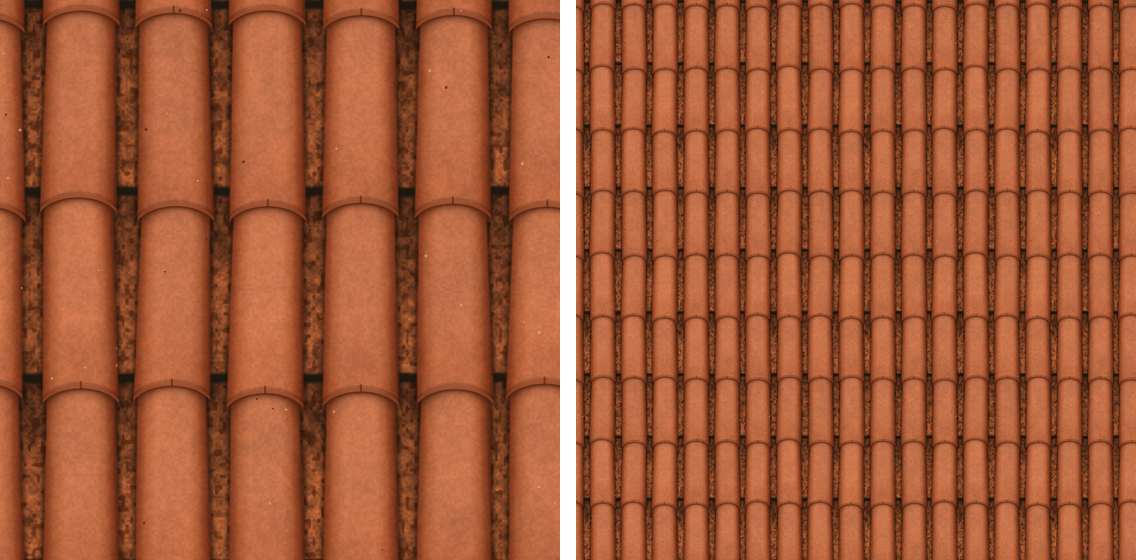
Left, the tile; right, the same tile 3 across and 3 down.
Write a Shadertoy shader that draws this texture.

```glsl
// Clay barrel roof tiles: overlapping rounded columns with speckled gutters between them.
#define COLUMNS 6.0
#define ROWS 3.0
#define TILE_LENGTH 2.0     // in column widths
#define TOP_HALF 0.368      // half width of a tile at its upper end
#define RIM_HALF 0.412      // half width of a tile at its rim
#define RIM_HEIGHT 0.17     // offset of the rim crown in its row
#define RIM_DROP 0.27       // fall of the rim from crown to sides
#define LIP 0.045           // thickness of the rim
#define JITTER vec2(0.055, 0.11)
#define GRAIN 0.10

const vec3 CLAY_LIGHT = vec3(0.775, 0.45, 0.298);
const vec3 CLAY_MID = vec3(0.67, 0.35, 0.20);
const vec3 CLAY_SIDE = vec3(0.52, 0.23, 0.12);
const vec3 CLAY_DARK = vec3(0.31, 0.13, 0.06);
const vec3 GRIT = vec3(0.86, 0.68, 0.52);
const vec3 GUTTER = vec3(0.53, 0.28, 0.15);
const vec3 GAP = vec3(0.10, 0.085, 0.055);

float hash(vec2 p) {
    vec3 q = fract(p.xyx * 0.1031);
    q += dot(q, q.yzx + 33.33);
    return fract((q.x + q.y) * q.z);
}

// Value noise with a whole number of cells across the canvas
float noise(vec2 uv, vec2 cells) {
    vec2 p = uv * cells, i = floor(p), f = fract(p);
    f = f * f * (3.0 - 2.0 * f);
    vec2 a = mod(i, cells), b = mod(i + 1.0, cells);
    return mix(mix(hash(a), hash(vec2(b.x, a.y)), f.x),
               mix(hash(vec2(a.x, b.y)), hash(b), f.x), f.y);
}

// Crown position of one rim, wrapped over the grid
vec2 rimCrown(float column, float row) {
    vec2 id = vec2(mod(column, COLUMNS), mod(row, ROWS)) + 7.0;
    vec2 shift = vec2(hash(id), hash(id + 31.0)) - 0.5;
    return vec2(column + 0.86, row * TILE_LENGTH + RIM_HEIGHT) + shift * JITTER;
}

// Signed distance below the arched rim line
float belowRim(vec2 p, vec2 crown) {
    float s = min(abs(p.x - crown.x) / (RIM_HALF + 0.03), 1.0);
    return p.y - crown.y - RIM_DROP * (1.0 - sqrt(1.0 - 0.96 * s * s));
}

// Sparse round marks: x is coverage, y a random value
vec2 specks(vec2 uv, float cells, float density) {
    vec2 p = uv * cells, id = mod(floor(p), cells);
    vec2 center = 0.25 + 0.5 * vec2(hash(id + 3.0), hash(id + 57.0));
    float radius = mix(0.06, 0.14, hash(id + 91.0));
    float present = step(hash(id + 131.0), density);
    float disc = 1.0 - smoothstep(radius * 0.4, radius, length(fract(p) - center));
    return vec2(present * disc, hash(id + 17.0));
}

void mainImage(out vec4 fragColor, in vec2 fragCoord) {
    vec2 uv = fragCoord / iResolution.xy;
    vec2 p = vec2(uv.x * COLUMNS, (1.0 - uv.y) * ROWS * TILE_LENGTH);
    float soft = max(0.014, COLUMNS / iResolution.x);
    float fine = noise(uv, vec2(230.0)) - 0.5;
    float mottle = noise(uv, vec2(72.0)) - 0.5;
    float cloud = noise(uv, vec2(18.0, 14.0)) - 0.5;

    // Find the tile: it hangs between an upper and a lower rim
    float column = floor(p.x - 0.36);
    float row = floor((p.y - RIM_HEIGHT) / TILE_LENGTH + 0.5);
    if (belowRim(p, rimCrown(column, row)) < 0.0) row -= 1.0;
    vec2 upper = rimCrown(column, row), lower = rimCrown(column, row + 1.0);
    float below = belowRim(p, upper), above = -belowRim(p, lower);
    float along = clamp(below / (below + above), 0.0, 1.0);
    float x = p.x - mix(upper.x, lower.x, along);
    float halfWidth = mix(TOP_HALF, RIM_HALF, along) + 0.012 * cloud;
    float edge = abs(x) - halfWidth;
    float tone = hash(vec2(mod(column, COLUMNS), mod(row, ROWS)) + 73.0) - 0.5;

    // Rounded clay body
    float side = (abs(x) + 0.05 * x) / halfWidth + 0.12 * cloud;
    vec3 clay = mix(CLAY_LIGHT, CLAY_MID, smoothstep(0.40, 0.84, side));
    clay = mix(clay, CLAY_SIDE, smoothstep(0.70, 0.96, side));
    clay = mix(clay, CLAY_DARK, 0.7 * smoothstep(0.92, 1.06, side));
    clay *= 1.0 + GRAIN * (fine + 0.6 * mottle + 0.8 * cloud) + 0.05 * tone;
    clay *= mix(vec3(1.0), vec3(0.96, 0.91, 0.87), smoothstep(0.5, 1.0, along));

    // Shadow under the rim above, then the lip and crown notch of the rim below
    float sideShade = smoothstep(0.2, 1.0, abs(x) / halfWidth);
    float rimShadow = exp(-below / mix(0.035, 0.075, sideShade));
    clay = mix(clay, CLAY_DARK, 0.92 * rimShadow);
    float lip = 1.0 - smoothstep(LIP - soft, LIP + soft, above);
    clay = mix(clay, mix(CLAY_MID, CLAY_SIDE, 0.35 + 0.6 * sideShade), 0.85 * lip);
    float crease = (above - LIP - 0.015) / 0.018;
    clay *= 1.0 - 0.18 * exp(-crease * crease);
    clay = mix(clay, CLAY_DARK, 0.75 * (1.0 - smoothstep(0.0, soft * 1.3, above)));
    float notch = (1.0 - smoothstep(0.004, 0.004 + soft, abs(p.x - lower.x)))
                * (1.0 - smoothstep(0.07, 0.10, above));
    clay = mix(clay, CLAY_DARK, 0.6 * notch * step(-0.3, tone));

    // Pale grit and dark pits
    vec2 mark = specks(uv, 36.0, 0.035);
    clay = mix(clay, mark.y > 0.5 ? GRIT : CLAY_DARK, 0.75 * mark.x);

    // Speckled gutter, darker beside the tiles and under each course
    float course = mod(p.y - 0.05 + 0.02 * cloud, TILE_LENGTH);
    float gapDistance = min(course, TILE_LENGTH - course);
    float pits = smoothstep(0.10, 0.36, noise(uv, vec2(132.0, 100.0)) - 0.5);
    vec3 gutter = GUTTER * (0.98 + 0.45 * mottle + 0.35 * fine + 0.25 * cloud);
    gutter = mix(gutter, CLAY_DARK * 0.85, 0.6 * pits);
    gutter *= mix(0.70, 1.08, smoothstep(0.0, 1.5, course));
    gutter *= mix(0.52, 1.0, smoothstep(-0.01, 0.075, edge));
    gutter = mix(gutter, GAP, 0.95 * (1.0 - smoothstep(0.025, 0.075, gapDistance)));

    vec3 color = mix(clay, gutter, smoothstep(-soft, soft, edge));
    fragColor = vec4(clamp(color, 0.0, 1.0), 1.0);
}
```
